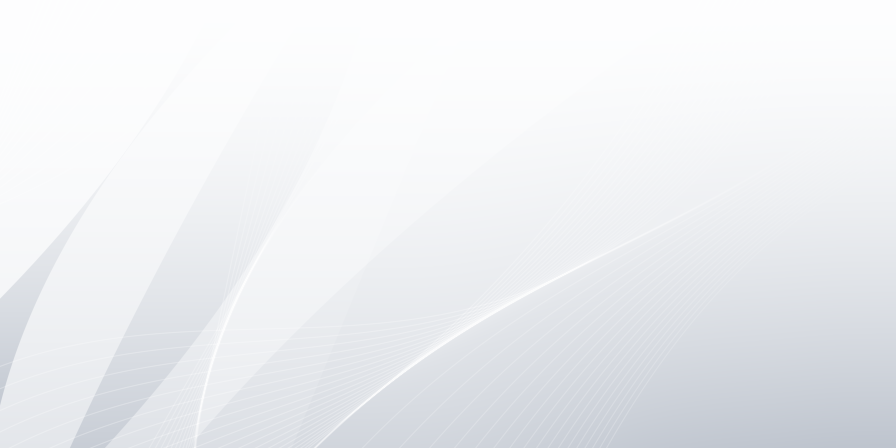
Reproduce this background procedurally as a Shadertoy shader.

```glsl
// Antialiased half-plane: 1 where f > 0
float side(float f) {
    float grad = length(vec2(dFdx(f), dFdy(f)));
    return smoothstep(-0.7, 0.7, f / max(grad, 1e-5));
}

// Antialiased line along f = 0, half-width in canvas heights
float stroke(float f, float halfWidth) {
    float grad = length(vec2(dFdx(f), dFdy(f))) * iResolution.y;
    float dist = abs(f) / max(grad, 1e-5);
    return 1.0 - smoothstep(0.0, halfWidth + 0.8 / iResolution.y, dist);
}

// Cubic through the origin
float cubic(float t, float a, float b, float c) {
    return t * (a + t * (b + t * c));
}

void mainImage(out vec4 fragColor, in vec2 fragCoord) {
    vec2 p = fragCoord / iResolution.y;
    p.x *= 2.0 * iResolution.y / iResolution.x;
    float x = p.x, y = p.y;

    // Main curves
    float spine = 0.435 + 0.1 * y + 0.55 * y * y;
    float sweep = cubic(x - 0.703, 0.98, -0.70, 0.34);
    float lowerSweep = cubic(x - 1.354, 1.75, -1.60, 0.70);

    // Overlapping ribbons, from left to right, as shadow strength
    float shade = 0.28;
    shade = mix(shade, 1.12, side(x + 0.37 - 1.24 * y + 0.39 * y * y));
    shade = mix(shade, 0.42, side(x + 0.02 - 0.17 * y - 0.43 * y * y));
    shade = mix(shade, 0.87, side(x - 0.156 - 0.46 * y - 0.08 * y * y));
    shade = mix(shade, 0.50, side(x - 0.234 - 0.92 * y + 0.33 * y * y));
    shade = mix(shade, 0.36, side(x - spine));
    float open = mix(0.56, 0.95, smoothstep(0.9, 1.9, x));
    shade = mix(shade, open, side(x - 0.42 - 0.85 * y - 0.3 * y * y));
    shade += 0.08 * side(x - 0.651 - 0.41 * y);
    float under = mix(0.72, 1.0, smoothstep(0.9, 1.7, x));
    shade = mix(shade, under, side(sweep - y) * smoothstep(2.0, 1.4, x));

    // Cool grey falling off toward the top
    float depth = 0.22 * pow(max(1.0 - y, 0.0), 1.7);
    vec3 color = vec3(0.992, 0.994, 0.996) - vec3(1.1, 1.0, 0.84) * depth * shade;

    // Straight lines tangent to the spine
    float light = 0.0;
    for (int i = 0; i < 12; i++) {
        float touch = 0.10 + 0.03 * float(i);
        float f = x - spine + 0.55 * (y - touch) * (y - touch);
        light += 0.22 * stroke(f, 0.0008) * smoothstep(0.85, 0.4, y);
    }

    // Arcs touching the sweep from above
    for (int i = 0; i < 20; i++) {
        float touch = 0.82 + 0.024 * float(i);
        float f = y - sweep - 0.82 * (x - touch) * (x - touch);
        light += 0.25 * stroke(f, 0.0008) * smoothstep(1.95, 1.0, x);
    }

    // Lines fanning out under the sweep
    for (int i = 0; i < 17; i++) {
        float f = y - mix(lowerSweep, sweep, float(i) / 17.0);
        light += 0.20 * stroke(f, 0.0008) * smoothstep(2.1, 1.3, x);
    }

    // Faint fan in the upper left corner
    for (int i = 0; i < 14; i++) {
        float k = float(i);
        float f = y - 0.545 - 0.018 * k - (0.42 + 0.16 * k) * x - 0.5 * x * x;
        light += 0.25 * stroke(f, 0.0008) * smoothstep(0.4, 0.0, x);
    }

    // Bright ridges where the lines gather
    light += 0.55 * stroke(x - spine, 0.003) * smoothstep(0.7, 0.3, y);
    light += 0.65 * stroke(y - sweep, 0.002) * smoothstep(1.9, 1.1, x);
    light += 0.18 * exp(-abs(y - sweep) * 45.0) * smoothstep(0.75, 1.1, x)
           * smoothstep(1.8, 1.3, x);

    color = mix(color, vec3(1.0), clamp(light, 0.0, 0.85));
    fragColor = vec4(color, 1.0);
}
```
